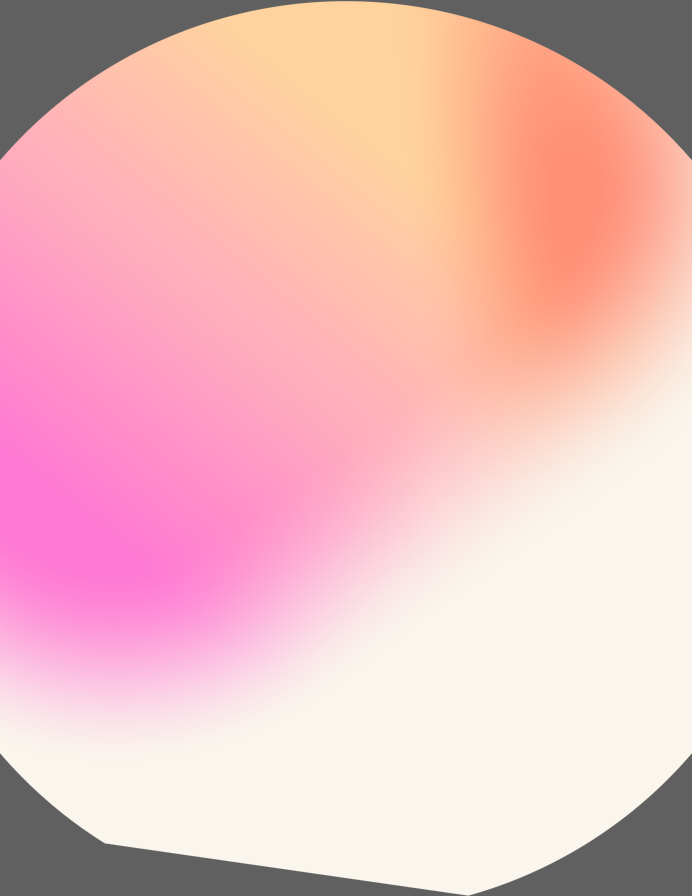
This background is drawn by a WebGL 2 fragment shader. Its source:

```glsl
#version 300 es
precision highp float;

uniform vec2 u_resolution;
out vec4 fragColor;

// Lengths are in canvas heights, measured from the canvas centre.
const vec3 GREY  = vec3(0.376, 0.376, 0.376);
const vec3 CREAM = vec3(0.980, 0.965, 0.930);
const vec3 PINK  = vec3(1.000, 0.470, 0.825);
const vec3 ROSE  = vec3(1.000, 0.675, 0.742);
const vec3 PEACH = vec3(1.000, 0.828, 0.620);
const vec3 CORAL = vec3(1.000, 0.555, 0.460);

const vec2  DISC_CENTRE = vec2(0.0, -0.0098);
const float DISC_RADIUS = 0.5085;
const vec2  CUT_NORMAL  = vec2(-0.1423, -0.9898);
const float CUT_OFFSET  = 0.4751;

const vec2 PINK_POS  = vec2(-0.323, -0.060);
const vec2 PEACH_POS = vec2(0.016, 0.357);

const vec2  GLOW_START = vec2(-0.258, 0.051);
const vec2  GLOW_END   = vec2(0.087, 0.305);
const float GLOW_INNER = 0.176;
const float GLOW_OUTER = 0.417;

const float CORAL_LEFT   = 0.088;
const float CORAL_FULL   = 0.277;
const float CORAL_TILT   = 0.1;
const float CORAL_HEIGHT = 0.266;
const float CORAL_SPREAD = 0.3125;

// Signed distance to a disc with one straight cut
float cutDisc(vec2 p) {
    float disc = length(p - DISC_CENTRE) - DISC_RADIUS;
    float cut = dot(p, CUT_NORMAL) - CUT_OFFSET;
    return max(disc, cut);
}

// Distance from the glow's spine, open towards the upper left
float glowDistance(vec2 p) {
    vec2 span = GLOW_END - GLOW_START;
    vec2 axis = normalize(span);
    vec2 q = p - GLOW_START;
    float along = dot(q, axis);
    float across = max(dot(q, vec2(axis.y, -axis.x)), 0.0);
    return length(vec2(along - clamp(along, 0.0, length(span)), across));
}

// Diagonal ramp from pink through rose to peach
vec3 diagonalRamp(vec2 p) {
    vec2 span = PEACH_POS - PINK_POS;
    float t = clamp(dot(p - PINK_POS, span) / dot(span, span), 0.0, 1.0);
    vec3 lower = mix(PINK, ROSE, min(2.0 * t, 1.0));
    return mix(lower, PEACH, max(2.0 * t - 1.0, 0.0));
}

// Soft coral column on the right
float coralAmount(vec2 p) {
    float side = smoothstep(CORAL_LEFT, CORAL_FULL, p.x + CORAL_TILT * p.y);
    float rise = (p.y - CORAL_HEIGHT) / CORAL_SPREAD;
    return side * exp(-rise * rise);
}

void main() {
    vec2 p = (gl_FragCoord.xy - 0.5 * u_resolution) / u_resolution.y;
    float pixel = 1.0 / u_resolution.y;

    vec3 color = mix(diagonalRamp(p), CORAL, coralAmount(p));
    color = mix(color, CREAM, smoothstep(GLOW_INNER, GLOW_OUTER, glowDistance(p)));

    // Grey surround with a smoothed edge
    float outside = smoothstep(-0.75 * pixel, 0.75 * pixel, cutDisc(p));
    fragColor = vec4(mix(color, GREY, outside), 1.0);
}
```
